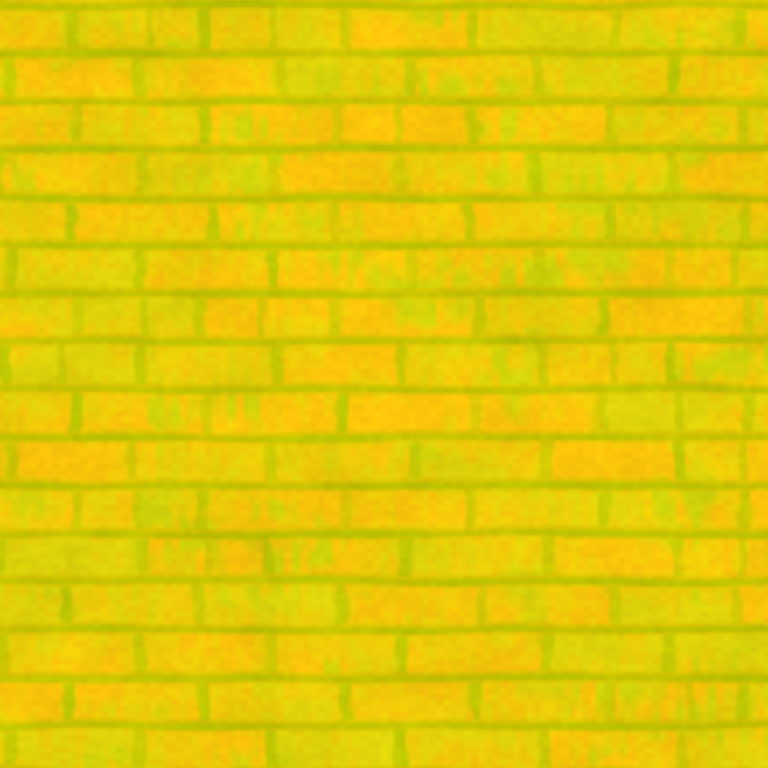
Write a WebGL 2 fragment shader that draws this texture.

```glsl
#version 300 es
precision highp float;
// Weathered yellow brick wall in running bond with soft olive-green mortar.

uniform vec2 u_resolution;
out vec4 fragColor;

const float ROWS = 16.0;
const float BRICK_WIDTH = 0.1745;
const float JOINT_ORIGIN = 0.531;
const float ROW_OFFSET = 0.1;

const vec3 ORANGE = vec3(0.975, 0.765, 0.04);
const vec3 YELLOW = vec3(0.93, 0.80, 0.03);
const vec3 GREEN_YELLOW = vec3(0.87, 0.825, 0.04);
const vec3 OCHRE_MORTAR = vec3(0.83, 0.76, 0.01);
const vec3 DARK_MORTAR = vec3(0.71, 0.735, 0.0);
const vec3 JOINT_MORTAR = vec3(0.74, 0.78, 0.01);
const vec3 MOSS = vec3(0.81, 0.825, 0.04);

float hash(vec2 p) {
    vec3 q = fract(vec3(p.xyx) * 0.1031);
    q += dot(q, q.yzx + 33.33);
    return fract((q.x + q.y) * q.z);
}

float noise(vec2 p) {
    vec2 cell = floor(p);
    vec2 f = fract(p);
    f = f * f * (3.0 - 2.0 * f);
    float low = mix(hash(cell), hash(cell + vec2(1.0, 0.0)), f.x);
    float high = mix(hash(cell + vec2(0.0, 1.0)), hash(cell + 1.0), f.x);
    return mix(low, high, f.y);
}

float fbm(vec2 p) {
    float sum = 0.0;
    float gain = 0.5;
    for (int i = 0; i < 3; i++) {
        sum += gain * noise(p);
        p = p * 2.03 + 17.0;
        gain *= 0.5;
    }
    return sum / 0.875;
}

// Soft line of the given half width around distance zero.
float softLine(float dist, float halfWidth) {
    return 1.0 - smoothstep(0.35 * halfWidth, 1.4 * halfWidth, abs(dist));
}

// Signed distance, in canvas widths, to the nearest upright joint; its index goes to id.
float uprightJoint(float u, float row, out float id) {
    id = floor(u + 0.5);
    float shift = 0.12 * (hash(vec2(id + 40.0, row + 7.0)) - 0.5);
    return (u - id - shift) * BRICK_WIDTH;
}

// Tone of one brick: 0 is orange, 1 is greenish; most lean to orange.
float brickTone(float id, float row) {
    float h = hash(vec2(id + 80.0, row + 31.0));
    return h * mix(h, 1.0, 0.4);
}

// Brick colour ramp from orange through yellow to greenish.
vec3 brickColor(float t) {
    vec3 warm = mix(ORANGE, YELLOW, smoothstep(0.0, 0.55, t));
    return mix(warm, GREEN_YELLOW, smoothstep(0.45, 1.0, t));
}

void main() {
    vec2 p = gl_FragCoord.xy / u_resolution;

    // Courses with slightly wavy bed lines
    float v = p.y * ROWS + ROW_OFFSET + 0.09 * (noise(p * vec2(9.0, 20.0)) - 0.5);
    float row = floor(v);
    float bedDist = (fract(v + 0.5) - 0.5) / ROWS;

    // Upright joints, shifted by half a brick on alternate courses
    float wobble = 0.006 * (noise(p * 60.0 + 5.0) - 0.5);
    float u = (p.x + wobble - JOINT_ORIGIN) / BRICK_WIDTH + 0.5 * mod(row, 2.0);
    float id;
    float jointDist = uprightJoint(u, row, id);
    float tone = mix(brickTone(id - 1.0, row), brickTone(id, row),
                     smoothstep(-0.005, 0.005, jointDist));

    // Brick face: per-brick tone, broad stains and upright streaks
    float stain = fbm(p * vec2(10.0, 18.0) + 3.0);
    float streak = noise(p * vec2(96.0, 30.0) + 11.0);
    float grain = noise(p * vec2(110.0, 130.0));
    float shade = 0.40 + 0.80 * (tone - 0.35) + 1.3 * (stain - 0.5)
                + 0.60 * (streak - 0.5) + 0.35 * (grain - 0.5);
    vec3 color = brickColor(shade);

    // Mossy wear in scattered patches, broken up by streaks
    float patches = smoothstep(0.52, 0.74, fbm(p * vec2(9.0, 17.0) + 47.0));
    color = mix(color, MOSS, patches * smoothstep(0.15, 0.8, streak));

    // Occasional faint joint splitting a brick
    float brick = id + step(0.0, jointDist) - 1.0;
    float splitAt = brick + 0.35 + 0.3 * hash(vec2(brick + 9.0, row));
    float isSplit = step(0.87, hash(vec2(brick + 61.0, row + 3.0)));
    float splitLine = softLine((u - splitAt) * BRICK_WIDTH, 0.006);
    color = mix(color, JOINT_MORTAR, 0.55 * isSplit * splitLine);

    // Upright mortar, from half worn away to deep
    float depth = mix(0.45, 1.0, hash(vec2(id + 23.0, row + 53.0)));
    float joint = softLine(jointDist, mix(0.006, 0.011, streak));
    color = mix(color, JOINT_MORTAR, joint * depth);

    // Bed mortar: ochre band around a thinner, broken dark core
    float erosion = noise(p * vec2(15.0, 48.0) + 71.0);
    float band = softLine(bedDist, mix(0.0065, 0.0100, erosion));
    color = mix(color, OCHRE_MORTAR, 0.9 * band);
    float core = softLine(bedDist + 0.001, mix(0.0030, 0.0055, erosion));
    vec3 coreColor = mix(DARK_MORTAR, JOINT_MORTAR, noise(p * 30.0 + 29.0));
    color = mix(color, coreColor, core * mix(0.40, 1.0, erosion));

    // Uneven surface light
    color *= 1.0 + 0.05 * (grain - 0.5) + 0.08 * (fbm(p * vec2(12.0, 18.0) + 90.0) - 0.5);
    fragColor = vec4(clamp(color, 0.0, 1.0), 1.0);
}
```
